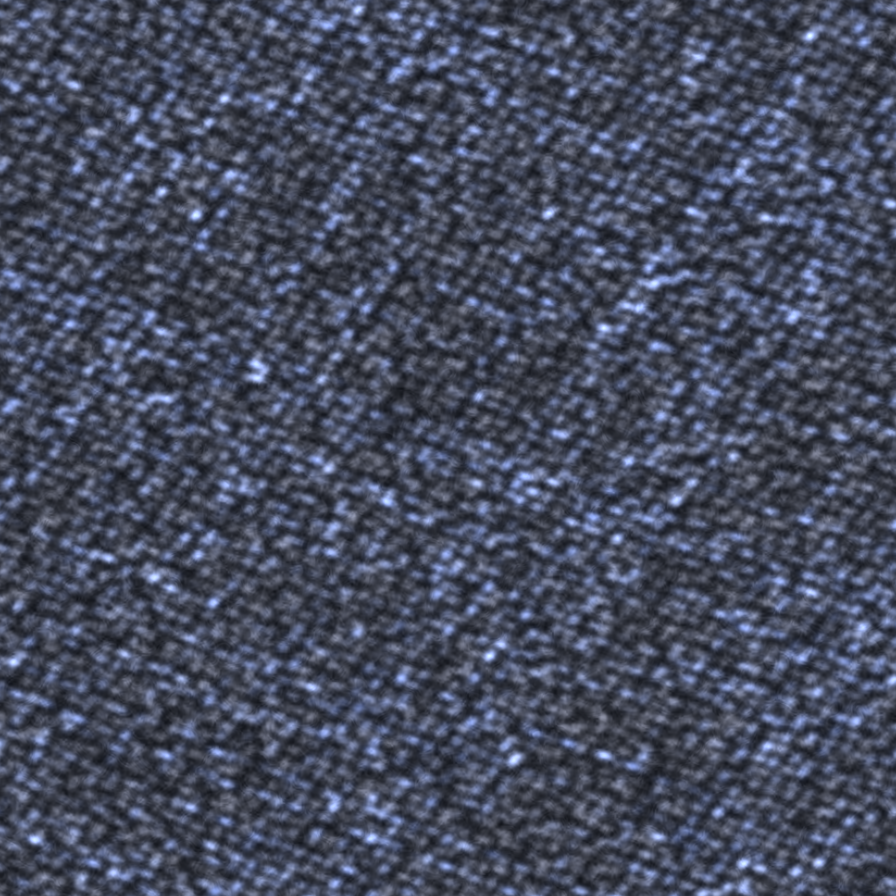
This texture is drawn by a Shadertoy shader. Its source:

```glsl
// Blue-grey melange cloth: two sets of slanted yarns cross in a skewed weave.
// Every crossing is a soft jittered bead, stretched along its upper yarn and
// dyed by both; dye varies by yarn and along its length, under a fibre fuzz.

const float WARP_COUNT = 56.0;     // yarns per canvas width, measured across
const float WEFT_COUNT = 68.0;
const float WARP_ANGLE = 0.955;    // radians, rising to the right
const float WEFT_ANGLE = -0.37;    // radians, falling to the right
const float SWAY = 0.012;          // slow bending of the cloth
const float BEAD_JITTER = 0.50;
const float TIGHT_ACROSS = 8.0;    // bead falloff across and along its yarn
const float TIGHT_ALONG = 4.0;
const float WEAVE_CONTRAST = 0.27; // how far the upper yarn dominates
const float FUZZ_SCALE = 180.0;
const float FUZZ_AMOUNT = 0.46;

const vec3 GAP_COLOR  = vec3(0.108, 0.117, 0.142);
const vec3 GREY_YARN  = vec3(0.235, 0.240, 0.272);
const vec3 BLUE_YARN  = vec3(0.365, 0.430, 0.630);
const vec3 PALE_GLINT = vec3(0.220, 0.230, 0.250);
const vec3 FUZZ_COLOR = vec3(0.510, 0.510, 0.540);

float hash(vec2 p) {
    return fract(sin(dot(p, vec2(127.1, 311.7))) * 43758.5453);
}

float noise(vec2 p) {
    vec2 i = floor(p), f = fract(p);
    f = f * f * (3.0 - 2.0 * f);
    return mix(mix(hash(i), hash(i + vec2(1, 0)), f.x),
               mix(hash(i + vec2(0, 1)), hash(i + vec2(1, 1)), f.x), f.y);
}

// Share of blue in a yarn at a position along it
float yarnDye(float id, float along, float seed) {
    float band = noise(vec2(id * 0.30, seed));
    float own = hash(vec2(id, seed + 5.0));
    float slub = noise(vec2(along * 0.22, id * 7.0 + seed));
    return smoothstep(0.35, 0.85, 0.18 * band + 0.48 * own + 0.34 * slub);
}

// Colour of the bead where warp yarn cell.x crosses weft yarn cell.y
vec3 beadColor(vec2 cell, float weftOnTop) {
    float warpDye = yarnDye(cell.x, cell.y, 17.0);
    float weftDye = yarnDye(cell.y, cell.x, 59.0);
    float dye = mix(warpDye, weftDye, 0.5 + (2.0 * weftOnTop - 1.0) * WEAVE_CONTRAST);
    float chance = hash(cell + 31.0);
    dye = clamp(dye * (0.35 + 1.3 * chance), 0.0, 1.0);
    float light = 0.6 + 0.8 * hash(cell + 83.0);
    return mix(GREY_YARN, BLUE_YARN, dye) * light
         + PALE_GLINT * pow(chance, 7.0) * (0.2 + dye);
}

// Sum of the soft beads around a point in weave space
vec3 weave(vec2 w) {
    vec2 home = floor(w);
    vec3 sum = vec3(0.0);
    for (int y = -1; y <= 1; y++) {
        for (int x = -1; x <= 1; x++) {
            vec2 cell = home + vec2(x, y);
            float weftOnTop = mod(cell.x + cell.y, 2.0);
            vec2 jitter = vec2(hash(cell + 7.0), hash(cell + 43.0)) - 0.5;
            vec2 d = w - cell - 0.5 - jitter * BEAD_JITTER;
            vec2 tight = mix(vec2(TIGHT_ACROSS, TIGHT_ALONG),
                             vec2(TIGHT_ALONG, TIGHT_ACROSS), weftOnTop);
            sum += beadColor(cell, weftOnTop) * exp(-dot(tight, d * d));
        }
    }
    return sum;
}

// Curly fibre grain, centred on zero
float fuzz(vec2 p) {
    vec2 q = p * FUZZ_SCALE;
    vec2 curl = vec2(noise(q * 0.4 + 11.0), noise(q * 0.4 + 47.0)) * 3.0;
    float coarse = noise(q + curl);
    float fine = noise(q * 1.7 - curl + 23.0);
    return 0.5 * coarse + 0.5 * fine - 0.5;
}

void mainImage(out vec4 fragColor, in vec2 fragCoord) {
    vec2 p = fragCoord / iResolution.y;

    // Skewed yarn coordinates on gently swaying cloth
    vec2 bent = p + SWAY * (vec2(noise(p * 3.0), noise(p * 3.0 + 19.0)) - 0.5);
    vec2 acrossWarp = vec2(sin(WARP_ANGLE), -cos(WARP_ANGLE));
    vec2 acrossWeft = vec2(-sin(WEFT_ANGLE), cos(WEFT_ANGLE));
    vec2 w = vec2(dot(bent, acrossWarp) * WARP_COUNT,
                  dot(bent, acrossWeft) * WEFT_COUNT);

    // Beads over dark gaps, then fibre grain that is stronger on lit yarn
    vec3 color = GAP_COLOR + weave(w);
    float lit = smoothstep(0.05, 0.40, color.g);
    color += FUZZ_COLOR * FUZZ_AMOUNT * fuzz(p) * mix(0.5, 1.0, lit);
    color *= 0.96 + 0.08 * noise(p * 9.0 + 3.0);

    fragColor = vec4(clamp(color, 0.0, 1.0), 1.0);
}
```
